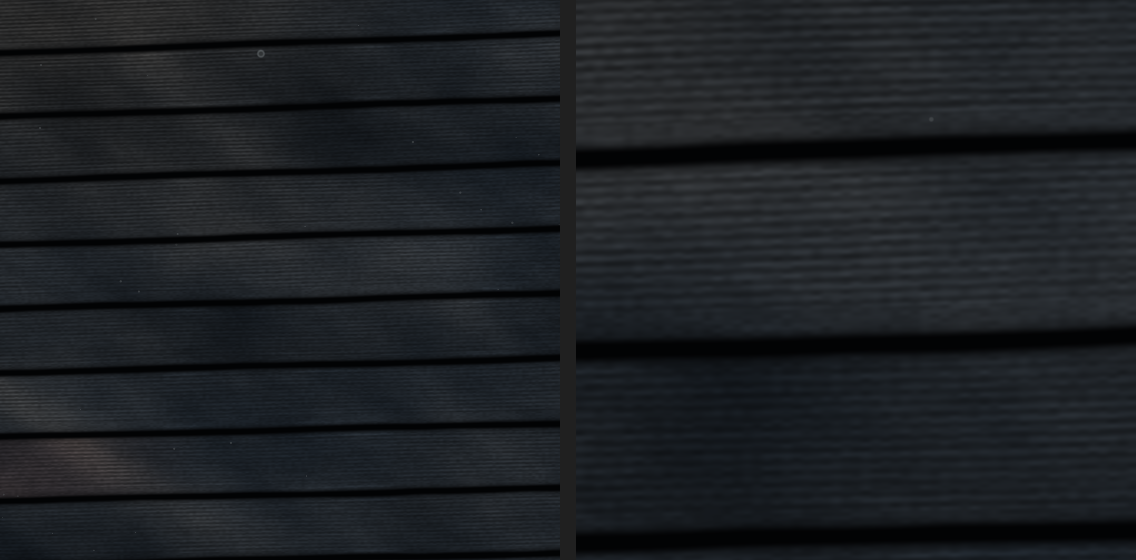
Left, the full canvas; right, a detail of the centre.
Write a Shadertoy shader that draws this texture.

```glsl
// Dark grooved decking: nearly level boards split by soft black gaps.
// A tilted board coordinate drives gaps and ridges; layered sines make the
// diagonal stains, value noise the grain and cellular noise the pale specks.

const float PITCH = 0.1143;          // board height including its gap
const float OFFSET = 0.009;          // shift of the lowest gap
const float TILT_LOW = 0.021;        // slope of the boards at the bottom
const float TILT_GAIN = 0.015;       // extra slope towards the top
const float GAP_HALF = 0.0056;       // half width of a gap
const float GAP_SOFT = 0.0030;       // softness of the gap edge
const float RIDGES = 17.0;           // grooves per board pitch
const float RIDGE_DEPTH = 0.19;
const float GRAIN_DEPTH = 0.22;
const float SPECK_CELLS = 26.0;
const vec2 ACROSS_STAIN = vec2(0.55, 0.83);
const vec2 ALONG_STAIN = vec2(0.83, -0.55);
const vec2 SCREW_POS = vec2(0.466, 0.904);
const float SCREW_RADIUS = 0.0068;
const vec3 COOL_WOOD = vec3(0.098, 0.124, 0.152);
const vec3 WARM_WOOD = vec3(0.172, 0.170, 0.168);
const vec3 RUST = vec3(0.065, 0.018, 0.005);
const vec3 GAP_COLOR = vec3(0.008, 0.010, 0.014);
const vec3 SPECK_COLOR = vec3(0.34, 0.36, 0.37);

float hash(vec2 p) {
    vec3 q = fract(p.xyx * vec3(0.1031, 0.1030, 0.0973));
    q += dot(q, q.yzx + 33.33);
    return fract((q.x + q.y) * q.z);
}

float valueNoise(vec2 p) {
    vec2 i = floor(p), f = fract(p);
    f = f * f * (3.0 - 2.0 * f);
    return mix(mix(hash(i), hash(i + vec2(1, 0)), f.x),
               mix(hash(i + vec2(0, 1)), hash(i + vec2(1, 1)), f.x), f.y);
}

// Smooth drifting field, roughly -1 to 1
float layeredSines(vec2 p) {
    float sum = 0.0, amp = 0.5;
    for (int i = 0; i < 4; i++) {
        sum += amp * sin(p.x + 1.3 * sin(p.y)) * cos(p.y + 0.7 * sin(p.x));
        p = mat2(1.2, 1.3, -1.3, 1.2) * p + 1.7;
        amp *= 0.55;
    }
    return sum;
}

// Sparse round flecks, one candidate point per cell
float specks(vec2 p) {
    vec2 cell = floor(p);
    float mask = 0.0;
    for (int y = -1; y <= 1; y++)
    for (int x = -1; x <= 1; x++) {
        vec2 id = cell + vec2(x, y);
        vec2 center = id + vec2(hash(id + 3.1), hash(id + 17.7));
        float radius = mix(0.03, 0.08, hash(id + 41.3));
        float spot = 1.0 - smoothstep(radius * 0.3, radius, length(p - center));
        mask = max(mask, spot * step(0.955, hash(id + 71.9)));
    }
    return mask;
}

void mainImage(out vec4 fragColor, in vec2 fragCoord) {
    vec2 p = fragCoord / iResolution.xy;
    float pixel = 1.0 / iResolution.y;

    // Board index and height within the board
    float slope = TILT_LOW + TILT_GAIN * p.y;
    float wobble = 0.0009 * sin(9.0 * p.x + 21.0 * p.y);
    float v = (p.y - slope * p.x + OFFSET + wobble) / PITCH;
    float board = floor(v), t = fract(v);
    float boardRand = hash(vec2(board, 5.0));

    // Broad warm and cool areas with diagonal stains
    vec2 s = vec2(dot(p, ACROSS_STAIN), dot(p, ALONG_STAIN));
    float stain = layeredSines(s * vec2(13.0, 5.0) + vec2(0.6, 2.1));
    float patches = layeredSines(p * vec2(6.0, 9.0) + vec2(4.0 + boardRand, 1.0));
    float topLeft = smoothstep(0.25, 1.0, p.y) * (1.0 - smoothstep(0.25, 0.95, p.x));
    float ray = exp(-pow((s.x - 0.255) / 0.045, 2.0)) * (1.0 - smoothstep(0.2, 0.55, p.x));
    float warm = clamp(0.22 + 0.6 * topLeft + 0.45 * ray + 0.3 * patches + 0.22 * stain, 0.0, 1.0);
    vec3 color = mix(COOL_WOOD, WARM_WOOD, warm);
    color *= 1.0 + 0.28 * stain + 0.16 * patches + 0.25 * ray + 0.12 * (boardRand - 0.5);

    // Rust tint on the second lowest board
    float rustBoard = 1.0 - step(0.5, abs(board - 1.0));
    color += RUST * rustBoard * (1.0 - smoothstep(0.05, 0.4, p.x)) * (0.6 + 0.4 * stain);

    // Fine ridges between plain edge strips
    float strip = mix(0.09, 0.20, boardRand);
    float grooved = smoothstep(strip, strip + 0.04, t) * (1.0 - smoothstep(0.87, 0.92, t));
    float resolved = 1.0 - smoothstep(0.4, 0.9, RIDGES * pixel / PITCH);
    float wear = mix(0.45, 1.1, warm) * (0.65 + 0.7 * valueNoise(p * vec2(14.0, 60.0)));
    color *= 1.0 + RIDGE_DEPTH * wear * grooved * resolved * sin(6.28319 * RIDGES * v);

    // Grain drawn out along the boards
    float grain = valueNoise(vec2(p.x * 170.0, v * 44.0)) - 0.5;
    float streak = valueNoise(vec2(p.x * 12.0, v * 28.0 + 9.0)) - 0.5;
    color *= 1.0 + GRAIN_DEPTH * grain + 0.14 * streak;

    // Pale flecks and one screw head
    color = mix(color, SPECK_COLOR, 0.5 * specks(p * SPECK_CELLS));
    float screw = length(p - SCREW_POS);
    float head = 1.0 - smoothstep(SCREW_RADIUS - pixel, SCREW_RADIUS + pixel, screw);
    float rim = smoothstep(0.3, 0.8, screw / SCREW_RADIUS);
    color = mix(color, SPECK_COLOR * mix(0.6, 1.0, rim), 0.8 * head);

    // Worn edges, shade and the gap itself
    float edge = min(t, 1.0 - t) * PITCH;
    float chips = smoothstep(0.62, 0.9, valueNoise(vec2(p.x * 9.0, board * 7.3)));
    float lip = exp(-pow((edge - 0.0115) / 0.0025, 2.0));
    color *= 1.0 + lip * (0.06 + 0.3 * chips);
    color *= mix(0.72, 1.0, smoothstep(0.004, 0.018, edge));
    float halfWidth = GAP_HALF + 0.0012 * (valueNoise(vec2(p.x * 16.0, board * 3.7)) - 0.5);
    float soft = max(GAP_SOFT, pixel);
    color = mix(GAP_COLOR, color, smoothstep(halfWidth - soft, halfWidth + soft, edge));

    fragColor = vec4(clamp(color, 0.0, 1.0), 1.0);
}
```
